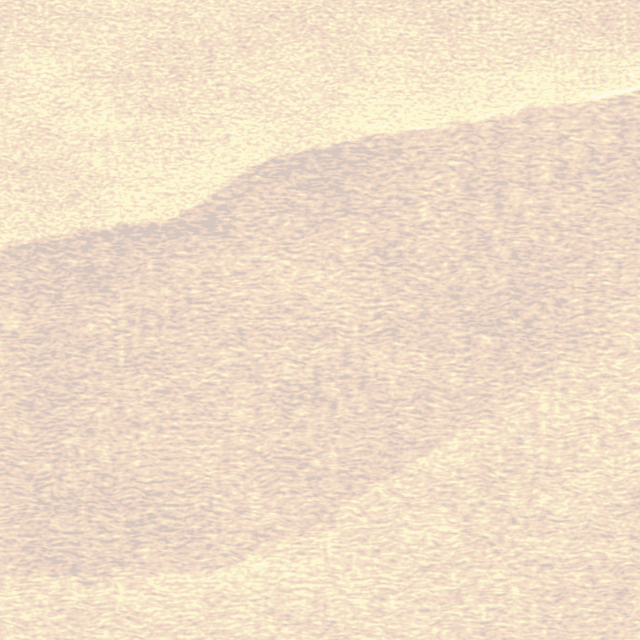
Reproduce this texture procedurally as a three.js fragment shader.

```glsl
// Pale sandy slope: a sunlit crest crosses a shaded face, with a fainter ridge below.
// Broad light and shade plus flat, horizontally stretched gradient noise form one
// tone value, which a ramp turns from grey mauve through peach to light cream.
varying vec2 vUv;

vec2 gradientAt(vec2 cell) {
  float angle = 6.2832 * fract(sin(dot(cell, vec2(127.1, 311.7))) * 43758.5);
  return vec2(cos(angle), sin(angle));
}

float gradientNoise(vec2 p) {
  vec2 i = floor(p);
  vec2 f = p - i;
  vec2 u = f * f * f * (f * (f * 6.0 - 15.0) + 10.0);
  float a = dot(gradientAt(i), f);
  float b = dot(gradientAt(i + vec2(1.0, 0.0)), f - vec2(1.0, 0.0));
  float c = dot(gradientAt(i + vec2(0.0, 1.0)), f - vec2(0.0, 1.0));
  float d = dot(gradientAt(i + vec2(1.0, 1.0)), f - vec2(1.0, 1.0));
  return mix(mix(a, b, u.x), mix(c, d, u.x), u.y);
}

// Soft line along a ridge, where d is the height above it
float crestLine(float d, float width) {
  return exp(-d * d / (width * width));
}

// Light and shade of the whole slope, before any grain
float slopeTone(vec2 p, float upperD, float lowerD, float above) {
  float glowDepth = mix(0.17, 0.035, smoothstep(0.35, 0.85, p.x));
  float glow = 1.5 * exp(-max(upperD, 0.0) / glowDepth);
  float shade = -0.18 - 0.95 * exp(min(upperD, 0.0) / 0.10)
    * mix(1.0, 0.5, smoothstep(0.2, 0.9, p.x));
  float tone = mix(shade, 0.08 + glow, above);

  // Lower ridge: lit below its edge, shaded hollow above it
  float below = smoothstep(0.012, -0.012, lowerD);
  float lit = 0.25 + 0.5 * exp(min(lowerD, 0.0) / 0.09);
  float hollow = -0.55 * exp(-max(lowerD, 0.0) / 0.10) * smoothstep(0.95, 0.5, p.x);
  tone += mix(hollow, lit, below);

  // Thin bright crests, broken along their length
  float broken = smoothstep(-0.15, 0.3, gradientNoise(vec2(p.x * 13.0, p.y * 9.0)));
  tone += 2.4 * crestLine(upperD - 0.003, 0.004) * smoothstep(0.45, 0.6, p.x) * broken;
  tone += 0.9 * crestLine(lowerD, 0.006) * smoothstep(0.45, 0.6, p.x) * broken;

  // Small dark hollow beneath the crest
  tone -= 1.5 * exp(-dot((p - vec2(0.328, 0.648)) * vec2(110.0, 75.0),
                         (p - vec2(0.328, 0.648)) * vec2(110.0, 75.0)));
  return tone;
}

// Flat streaks, shorter and finer above the crest
float grainTone(vec2 p, float above) {
  vec2 q = p + 0.006 * vec2(gradientNoise(p * 31.0), gradientNoise(p * 23.0 + 7.3));
  float longStreaks = gradientNoise(q * vec2(42.0, 165.0) + 3.7);
  float shortStreaks = gradientNoise(q * vec2(85.0, 215.0) + 19.4);
  float specks = gradientNoise(q * vec2(150.0, 235.0) + 41.2);
  float patches = gradientNoise(q * vec2(13.0, 42.0) + 11.6);
  return longStreaks * mix(2.2, 1.0, above) + shortStreaks * 2.1
    + specks * mix(1.2, 2.0, above) + patches * 0.8;
}

vec3 sandRamp(float t) {
  vec3 c = vec3(0.84, 0.78, 0.75);
  c = mix(c, vec3(0.92, 0.83, 0.77), smoothstep(-1.9, -0.75, t));
  c = mix(c, vec3(0.96, 0.87, 0.78), smoothstep(-0.75, 0.12, t));
  c = mix(c, vec3(0.97, 0.91, 0.80), smoothstep(0.12, 0.85, t));
  c = mix(c, vec3(0.99, 0.97, 0.82), smoothstep(0.85, 1.6, t));
  return mix(c, vec3(0.99, 0.98, 0.92), smoothstep(2.2, 3.2, t));
}

void main() {
  vec2 p = vUv;

  // Heights above the two ridges, with uneven edges
  float wobble = 0.012 * gradientNoise(p * vec2(9.0, 7.0) + 2.3)
    + 0.008 * gradientNoise(p * vec2(32.0, 90.0));
  float upperD = p.y + wobble
    - (0.61 + 0.18 * p.x + 0.07 * smoothstep(0.25, 0.45, p.x));
  float lowerD = p.y + 2.0 * wobble - (0.10 + 0.39 * smoothstep(0.25, 1.1, p.x));
  float above = smoothstep(-0.007, 0.007, upperD);

  float drift = 0.8 * gradientNoise(p * vec2(3.0, 5.0) + 5.1)
    + 0.6 * gradientNoise(p * vec2(7.0, 13.0) + 8.9);
  float tone = slopeTone(p, upperD, lowerD, above) + drift + grainTone(p, above);
  gl_FragColor = vec4(sandRamp(tone), 1.0);
}
```
